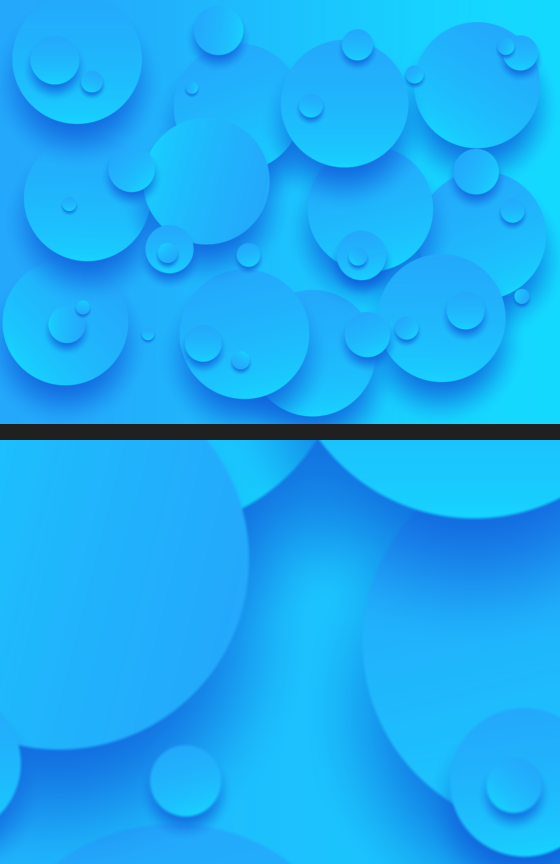
Top: the whole. Bottom: its middle third, enlarged.
Reproduce this background procedurally as a WebGL 1 fragment shader.

```glsl
precision highp float;
// Floating blue discs with soft drop shadows over a blue to cyan gradient.
uniform vec2 u_resolution;

#define BLUE vec3(0.14, 0.66, 0.985)
#define CYAN vec3(0.08, 0.85, 1.0)
#define SHADOW vec3(0.06, 0.36, 0.85)
#define SHADOW_STRENGTH 0.85
#define SHADOW_DROP 0.36
#define EDGE 0.004
#define MARGIN vec2(0.06, 0.03)
#define TILT 3.0
#define SEED 4.0
#define MAX_DISCS 20

vec3 hash3(vec2 p) {
    vec3 q = fract(vec3(p.xyx) * vec3(0.1031, 0.1030, 0.0973));
    q += dot(q, q.yxz + 33.33);
    return fract((q.xxy + q.yzz) * q.zyx);
}

// Draws one disc and its shadow over the colour below it.
vec3 drawDisc(vec3 below, vec2 offset, float radius, float angle) {
    vec2 q = offset / radius;
    float shadowDistance = length(q + vec2(0.0, SHADOW_DROP)) - 0.8;
    float shade = 1.0 - smoothstep(-0.3, 0.55, shadowDistance);
    vec3 colour = mix(below, SHADOW, shade * SHADOW_STRENGTH);

    // The face runs from cyan at the base to blue at the top.
    vec2 up = vec2(sin(angle), cos(angle));
    float ramp = sqrt(clamp(0.5 + 0.5 * dot(q, up), 0.0, 1.0));
    vec3 face = mix(CYAN, BLUE, ramp);

    float edge = length(offset) - radius;
    float cover = 1.0 - smoothstep(-0.5 * EDGE, 0.5 * EDGE, edge);
    return mix(colour, face, cover);
}

// Scatters discs on a jittered grid, stacked in a shuffled order.
vec3 drawLayer(vec3 colour, vec2 p, vec2 area, vec2 grid,
               vec2 radii, float jitter, float seed) {
    float count = grid.x * grid.y;
    vec2 cellSize = (area - 2.0 * MARGIN) / grid;
    for (int i = 0; i < MAX_DISCS; i++) {
        if (float(i) >= count) break;
        float index = mod(float(i) * 7.0, count);
        float row = floor((index + 0.5) / grid.x);
        vec2 cell = vec2(index - row * grid.x, row);
        vec3 place = hash3(cell + seed * 17.0 + 1.0);
        vec3 look = hash3(cell + seed * 29.0 + 51.0);

        vec2 centre = MARGIN + cellSize * (cell + 0.5 + jitter * (place.xy - 0.5));
        float radius = mix(radii.x, radii.y, place.z);
        float swing = 2.0 * look.x - 1.0;
        colour = drawDisc(colour, p - centre, radius, TILT * swing * swing * swing);
    }
    return colour;
}

void main() {
    vec2 p = gl_FragCoord.xy / u_resolution.y;
    vec2 area = vec2(u_resolution.x / u_resolution.y, 1.0);

    // Backdrop, brighter towards the right.
    vec3 colour = mix(BLUE, CYAN, smoothstep(0.0, 1.0, p.x / area.x));

    // Large, medium and small discs.
    colour = drawLayer(colour, p, area, vec2(4.0, 3.0), vec2(0.148, 0.153), 0.5, SEED);
    colour = drawLayer(colour, p, area, vec2(4.0, 3.0), vec2(0.036, 0.060), 0.8, SEED + 1.0);
    colour = drawLayer(colour, p, area, vec2(5.0, 3.0), vec2(0.011, 0.030), 0.8, SEED + 2.0);

    gl_FragColor = vec4(colour, 1.0);
}
```
